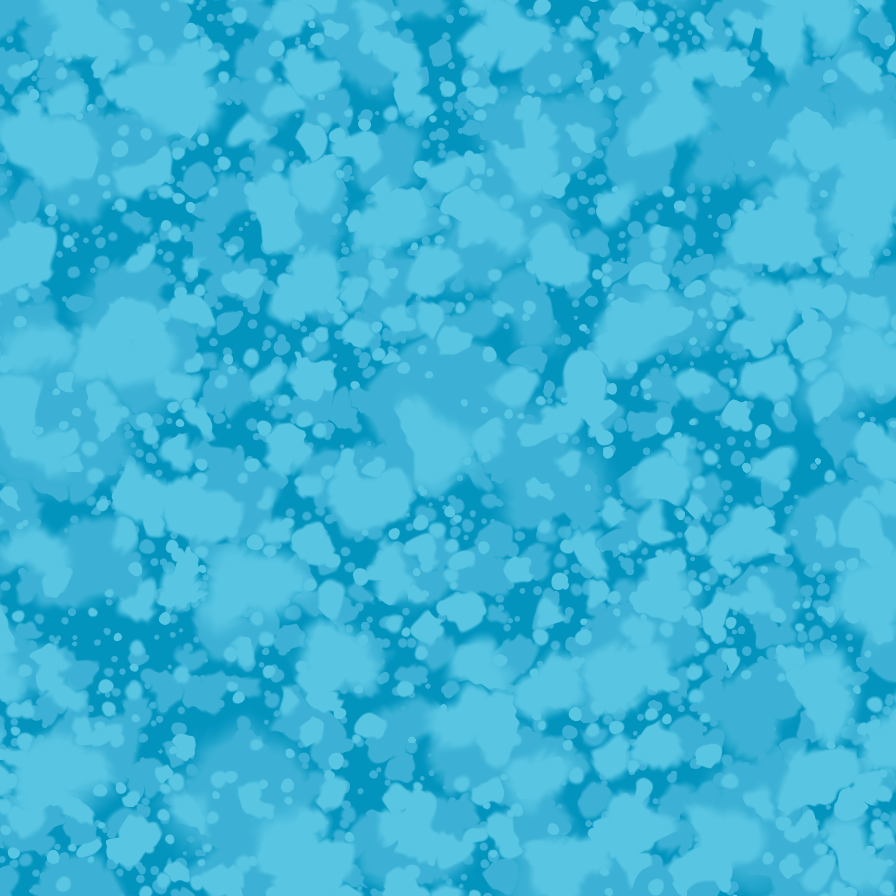
Write a Shadertoy shader that draws this texture.

```glsl
// Overlapping soft blue dabs: pale and mid-tone blotches over a deep cyan ground.

const vec3 DEEP_CYAN = vec3(0.010, 0.582, 0.745);
const vec3 MID_BLUE  = vec3(0.235, 0.696, 0.834);
const vec3 PALE_BLUE = vec3(0.345, 0.773, 0.889);

// Four random values for one cell
vec4 hash4(vec2 cell, float seed) {
    vec4 q = fract(vec4(cell.xyx, seed) * vec4(0.1031, 0.1030, 0.0973, 0.1099));
    q += dot(q, q.wzxy + 33.33);
    return fract((q.xxyz + q.yzzw) * q.zywx);
}

// Broad layered sines, about -1 to 1, that gather dabs into patches
float patches(vec2 p, float phase) {
    float a = sin(p.x * 13.0 + 2.5 * sin(p.y * 9.0 + phase));
    float b = sin(p.y * 17.0 - p.x * 6.0 + 2.0 * sin(p.x * 11.0 - phase));
    return 0.5 * (a + b);
}

// Fine layered sines that roughen the outlines
vec2 ripple(vec2 p) {
    vec2 w = sin(p.yx * vec2(83.0, 91.0) + 2.0 * sin(p * 57.0));
    return 0.0035 * w + 0.0015 * sin(p.yx * 230.0 + 3.0 * w);
}

// Coverage of one lobed dab; some have a crisp flat side
float dab(vec2 offset, float radius, float lobes, vec4 rnd) {
    float angle = atan(offset.y, offset.x);
    float wobble = 0.20 * sin(2.0 * angle + 6.283 * rnd.x)
                 + 0.13 * sin(3.0 * angle + 6.283 * rnd.y);
    float edge = length(offset) - radius * (1.0 + lobes * wobble);
    float softness = radius * mix(0.07, 0.36, rnd.z);
    float cover = 1.0 - smoothstep(-softness, softness, edge);

    float cutAngle = 6.283 * rnd.w;
    float side = dot(offset, vec2(cos(cutAngle), sin(cutAngle)));
    float cutAt = radius * mix(1.6, 0.55, lobes * step(0.45, rnd.x));
    float crisp = 0.05 * radius;
    return cover * (1.0 - smoothstep(cutAt - crisp, cutAt + crisp, side));
}

// One scattered layer: radii are in cells, amount is the share of filled cells
float scatter(vec2 p, float cells, float amount, vec2 radii, float lobes, float seed) {
    vec2 q = p * cells + seed * 3.7;
    vec2 home = floor(q);
    float cover = 0.0;
    for (int y = -1; y <= 1; y++) {
        for (int x = -1; x <= 1; x++) {
            vec2 cell = home + vec2(x, y);
            vec4 place = hash4(cell, seed);
            vec4 form = hash4(cell, seed + 51.0);
            vec2 center = cell + place.xy;
            vec2 spot = (center - seed * 3.7) / cells;
            float chance = amount + 0.20 * patches(spot, 1.3);
            if (place.z < chance) {
                float radius = mix(radii.x, radii.y, place.w);
                cover = max(cover, dab(q - center, radius, lobes, form));
            }
        }
    }
    return cover;
}

// Mid-tone dabs, broad ones down to specks
float midDabs(vec2 p, vec2 rough) {
    float cover = scatter(rough, 7.0, 0.66, vec2(0.28, 0.54), 1.0, 3.0);
    cover = max(cover, scatter(rough, 12.0, 0.74, vec2(0.25, 0.50), 1.0, 7.0));
    cover = max(cover, scatter(rough, 21.0, 0.72, vec2(0.20, 0.44), 0.7, 11.0));
    cover = max(cover, scatter(p, 42.0, 0.58, vec2(0.15, 0.38), 0.3, 17.0));
    return max(cover, scatter(p, 66.0, 0.42, vec2(0.15, 0.36), 0.1, 23.0));
}

// Pale dabs laid on top
float paleDabs(vec2 p, vec2 rough) {
    float cover = scatter(rough, 11.0, 0.60, vec2(0.26, 0.53), 1.0, 29.0);
    cover = max(cover, scatter(rough, 20.0, 0.52, vec2(0.20, 0.44), 0.8, 37.0));
    return max(cover, scatter(p, 40.0, 0.38, vec2(0.14, 0.38), 0.3, 43.0));
}

void mainImage(out vec4 fragColor, in vec2 fragCoord) {
    vec2 p = fragCoord / iResolution.y;
    vec2 rough = p + ripple(p);

    vec3 color = mix(DEEP_CYAN, MID_BLUE, midDabs(p, rough));
    color = mix(color, PALE_BLUE, paleDabs(p, rough));
    fragColor = vec4(color, 1.0);
}
```
